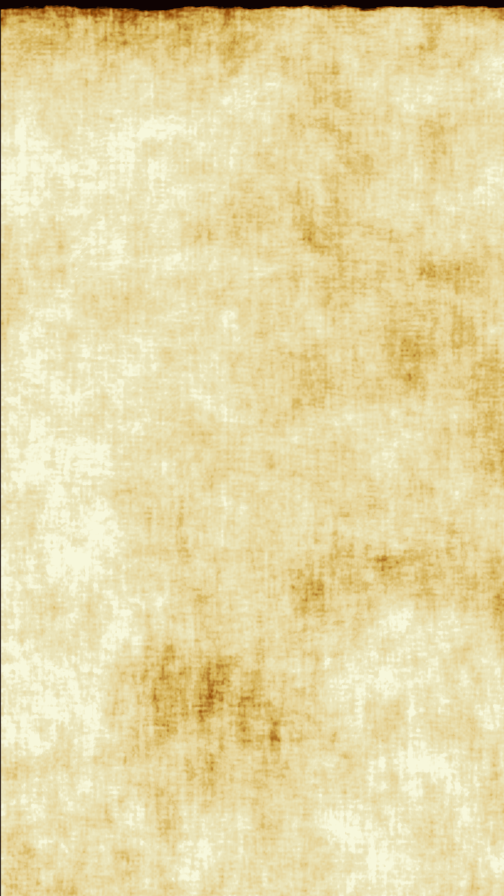
Reproduce this texture procedurally as a Shadertoy shader.

```glsl
// Aged parchment: cloudy cream and ochre stains, fine woven grain and a burnt top edge.

const vec3 CREAM = vec3(0.97, 0.97, 0.86);
const vec3 PALE  = vec3(0.92, 0.89, 0.72);
const vec3 SAND  = vec3(0.90, 0.82, 0.58);
const vec3 OCHRE = vec3(0.83, 0.69, 0.33);
const vec3 BROWN = vec3(0.61, 0.33, 0.05);
const vec3 CHAR  = vec3(0.06, 0.01, 0.01);

float hash(vec2 p) {
    return fract(sin(dot(p, vec2(127.1, 311.7))) * 43758.5453);
}

float noise(vec2 p) {
    vec2 cell = floor(p);
    vec2 f = fract(p);
    f = f * f * (3.0 - 2.0 * f);
    float low  = mix(hash(cell), hash(cell + vec2(1, 0)), f.x);
    float high = mix(hash(cell + vec2(0, 1)), hash(cell + vec2(1, 1)), f.x);
    return mix(low, high, f.y);
}

// Layered noise, centred on zero
float fbm(vec2 p, float gain) {
    float sum = 0.0, total = 0.0, weight = 1.0;
    for (int i = 0; i < 5; i++) {
        sum += weight * (noise(p) - 0.5);
        total += weight;
        weight *= gain;
        p = mat2(1.6, 1.2, -1.2, 1.6) * p + 17.3;
    }
    return sum / total;
}

// Crossed threads: noise stretched along each axis, plus fine specks
float weave(vec2 p, float density) {
    float across = noise(p * density * vec2(0.22, 1.0));
    float along  = noise(p * density * vec2(1.0, 0.16) + 41.0);
    float specks = noise(p * density * 1.1 + 83.0);
    return (across + along + specks) / 3.0 - 0.5;
}

// Soft round stain
float stain(vec2 p, vec2 centre, vec2 radius) {
    vec2 d = (p - centre) / radius;
    return exp(-dot(d, d));
}

// Tone to colour: 0 is cream, 1 is brown, beyond that is charred
vec3 parchment(float tone) {
    vec3 col = mix(CREAM, PALE, smoothstep(0.0, 0.25, tone));
    col = mix(col, SAND,  clamp((tone - 0.25) / 0.25, 0.0, 1.0));
    col = mix(col, OCHRE, clamp((tone - 0.50) / 0.25, 0.0, 1.0));
    col = mix(col, BROWN, clamp((tone - 0.75) / 0.30, 0.0, 1.0));
    return mix(col, CHAR, clamp((tone - 1.05) / 0.40, 0.0, 1.0));
}

void mainImage(out vec4 fragColor, in vec2 fragCoord) {
    vec2 p = fragCoord / iResolution.y;
    vec2 uv = fragCoord / iResolution.xy;

    // Cloudy wear at several sizes
    vec2 warp = 0.05 * vec2(fbm(p * 9.0, 0.5), fbm(p * 9.0 + 31.0, 0.5));
    float clouds  = fbm((p + warp) * vec2(5.0, 6.0) + 3.7, 0.6);
    float mottle  = fbm((p + warp) * 27.0 + 11.0, 0.75);
    float streaks = fbm(p * vec2(85.0, 22.0) + 59.0, 0.6);
    float tone = 0.36 + 1.05 * clouds + 0.75 * mottle;
    tone += streaks * mix(0.45, 0.15, smoothstep(0.2, 0.7, uv.y));
    tone += 0.50 * weave(p, 330.0);

    // Broad stains and bleached patches
    tone += 0.30 * stain(uv, vec2(0.02, 0.03), vec2(0.22, 0.10));
    tone += 0.16 * stain(uv, vec2(0.30, 0.16), vec2(0.25, 0.07));
    tone += 0.20 * stain(uv, vec2(1.00, 0.09), vec2(0.22, 0.06));
    tone += 0.12 * stain(uv, vec2(0.75, 0.62), vec2(0.30, 0.10));
    tone -= 0.20 * stain(uv, vec2(0.42, 0.60), vec2(0.22, 0.05));
    tone -= 0.20 * stain(uv, vec2(0.95, 0.76), vec2(0.16, 0.04));
    tone -= 0.15 * stain(uv, vec2(0.22, 0.85), vec2(0.18, 0.05));

    // Scorched top: wide ochre fade, narrow brown band, black rim
    float depth = 1.0 - uv.y;
    float ragged = depth + 0.012 * fbm(p * vec2(22.0, 60.0), 0.6);
    tone += (0.30 + 0.5 * clouds) * exp(-depth / 0.07);
    tone += 0.55 * exp(-max(ragged, 0.0) / 0.012);
    tone += 1.2 * (1.0 - smoothstep(0.003, 0.011, ragged));

    // Thin dark line down the left side
    vec3 col = parchment(tone);
    float edge = 1.0 - smoothstep(0.0010, 0.0035, uv.x);
    col = mix(col, CHAR, 0.75 * edge);

    fragColor = vec4(col, 1.0);
}
```
